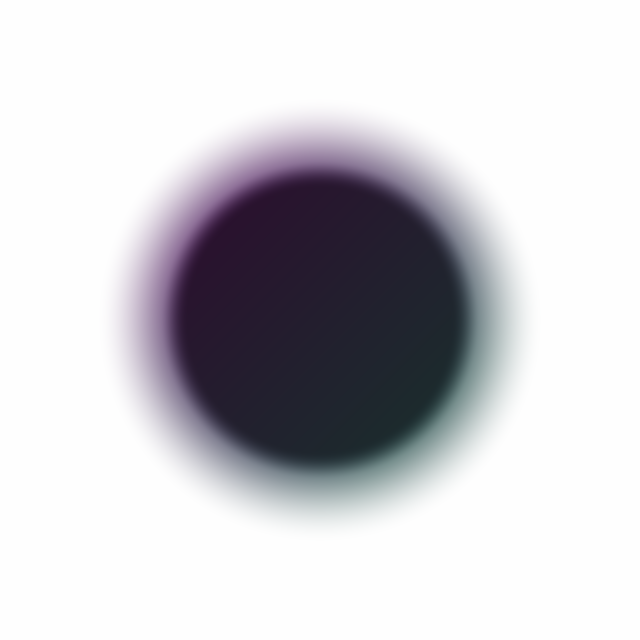
A Shadertoy shader for this background:

```glsl
void mainImage(out vec4 fragColor, in vec2 fragCoord) {
    vec2 p = (fragCoord - 0.5 * iResolution.xy) / min(iResolution.x, iResolution.y);
    float radius = length(p);

    // Diagonal blend, upper left to lower right
    float diagonal = clamp(0.5 + 1.5 * (p.x - p.y), 0.0, 1.0);
    vec3 discColor = mix(vec3(0.165, 0.065, 0.180), vec3(0.108, 0.172, 0.178), diagonal);
    vec3 glowColor = mix(vec3(0.220, 0.010, 0.290), vec3(0.040, 0.210, 0.200), diagonal);

    // Soft halo fading into the pale ground
    float halo = 1.0 - smoothstep(0.16, 0.35, radius);
    vec3 color = mix(vec3(0.996), glowColor, halo);

    // Dark disc with a blurred rim
    float disc = 1.0 - smoothstep(0.205, 0.25, radius);
    color = mix(color, discColor, disc);

    fragColor = vec4(color, 1.0);
}
```
